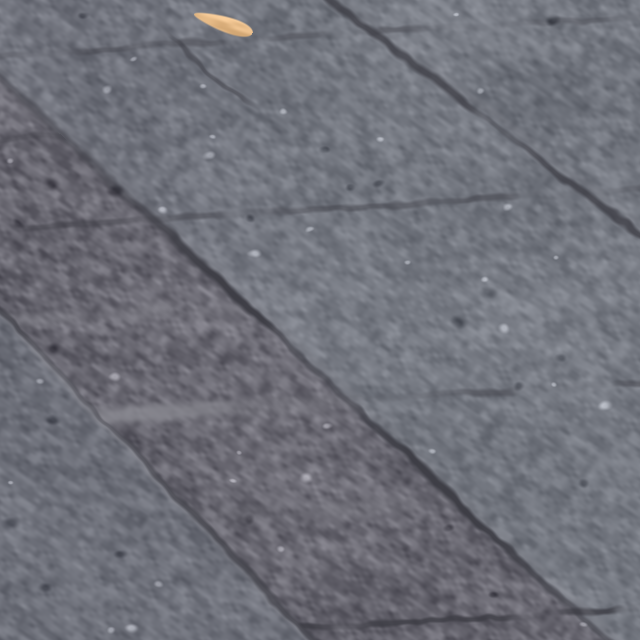
This texture is drawn by a Shadertoy shader. Its source:

```glsl
// Weathered grey stone paving in perspective: diagonal joints, cross joints, grain and a fallen leaf.
#define STONE_LIGHT vec3(0.462, 0.477, 0.512)
#define STONE_MID vec3(0.430, 0.440, 0.478)
#define STONE_DARK vec3(0.408, 0.403, 0.440)
#define JOINT_COLOR vec3(0.235, 0.235, 0.265)
#define DUST_COLOR vec3(0.550, 0.550, 0.580)
#define LEAF_COLOR vec3(0.900, 0.730, 0.530)
#define ROW_RATIO 1.398
#define ROW_SCALE 0.915
#define ROW_SHIFT 0.399
#define JOINT_WIDTH 0.0065
#define GRAIN 0.13

float hash(vec2 p) {
    vec3 q = fract(vec3(p.xyx) * 0.1031);
    q += dot(q, q.yzx + 33.33);
    return fract((q.x + q.y) * q.z);
}

float noise(vec2 p) {
    vec2 i = floor(p), f = fract(p);
    f = f * f * (3.0 - 2.0 * f);
    return mix(mix(hash(i), hash(i + vec2(1, 0)), f.x),
               mix(hash(i + vec2(0, 1)), hash(i + vec2(1, 1)), f.x), f.y);
}

// Soft line of half width w around distance d
float line(float d, float w) {
    return 1.0 - smoothstep(0.25 * w, 1.35 * w, abs(d));
}

// Soft window between a and b
float window(float x, float a, float b, float soft) {
    return smoothstep(a - soft, a + soft, x) * (1.0 - smoothstep(b - soft, b + soft, x));
}

// Fan coordinate, constant along each diagonal joint
float fan(vec2 p) {
    return (p.y + 1.23 * p.x) / (1.0 + 0.34 * p.x);
}

// Distance to the diagonal joint with the given row number
float rowDistance(vec2 p, float row) {
    float level = ROW_SCALE * pow(ROW_RATIO, row) - ROW_SHIFT;
    return (fan(p) - level) * (1.0 + 0.34 * p.x) / 1.38;
}

// Sparse round specks, one candidate per cell
float specks(vec2 p, float cells, float share, float seed) {
    vec2 g = p * cells, id = floor(g);
    vec2 at = 0.3 + 0.4 * vec2(hash(id + seed), hash(id + seed + 17.0));
    float size = 0.12 + 0.16 * hash(id + seed + 31.0);
    float d = length((fract(g) - at) * vec2(0.8, 1.1));
    return step(hash(id + seed + 53.0), share) * (1.0 - smoothstep(0.2 * size, size, d));
}

void mainImage(out vec4 fragColor, in vec2 fragCoord) {
    vec2 uv = fragCoord / iResolution.xy;
    vec2 p = uv + 0.007 * (vec2(noise(uv * 17.0), noise(uv * 17.0 + 40.0)) - 0.5)
                + 0.005 * (vec2(noise(uv * 55.0), noise(uv * 55.0 + 70.0)) - 0.5);
    float row = log((fan(p) + ROW_SHIFT) / ROW_SCALE) / log(ROW_RATIO);
    float inFirst = window(row, 0.0, 1.0, 0.03);

    // Stone tone per row, with broad stains
    vec3 color = mix(STONE_MID, STONE_LIGHT, smoothstep(0.15, 0.65, uv.x + 0.2 * uv.y - 0.1));
    color = mix(color, STONE_MID, 1.0 - smoothstep(-0.03, 0.03, row));
    color = mix(color, STONE_DARK, inFirst);
    color -= 0.055 * (1.0 - smoothstep(0.3, 1.0, length((uv - vec2(0.83, 0.85)) / vec2(0.14, 0.09))))
           * smoothstep(1.95, 2.05, row);
    color += 0.05 * (noise(uv * 6.0 + 9.0) - 0.5);

    // Grain stretched along the slope, coarser in the darker row
    vec2 slope = vec2(dot(uv, vec2(0.82, -0.57)), dot(uv, vec2(0.57, 0.82)));
    float grain = noise(slope * vec2(52.0, 92.0)) + 0.7 * noise(slope * vec2(105.0, 170.0) + 30.0) - 0.85;
    color += GRAIN * (0.85 + 0.3 * inFirst) * grain;

    // Cross joints: every step in the first row, every second step beyond
    float t = p.y - 0.06 * p.x + 0.01;
    float stepPos = 5.2 * t + 1.4 * t * t;
    float every = row < 1.0 ? 1.0 : 2.0;
    float index = floor(stepPos / every + 0.5) * every;
    float crossDist = (stepPos - index) / (5.2 + 2.8 * t);
    float dusty = inFirst * window(index, 0.5, 3.5, 0.1);
    float patchy = smoothstep(0.3, 0.75, noise(uv * vec2(13.0, 5.0) + index * 7.0));
    float crossing = smoothstep(-0.02, 0.02, row);
    float dust = line(crossDist, 0.015) * dusty * (index == 2.0 ? 0.7 : 0.3);
    float crack = line(crossDist, 0.006) * (1.0 - dusty) * (index == 0.0 ? 0.8 : 0.45);
    color = mix(color, DUST_COLOR, crossing * dust * (0.35 + 0.65 * patchy));
    color = mix(color, JOINT_COLOR, crossing * crack * (0.15 + 0.85 * patchy));

    // Diagonal joints, worn unevenly, with a pale rim
    for (int i = 0; i < 3; i++) {
        float id = float(i);
        float d = rowDistance(p, id);
        float wear = noise(vec2(uv.x * 13.0, id * 11.0 + 3.0));
        float depth = i == 1 ? mix(0.45, 0.95, smoothstep(0.15, 0.35, uv.x)) : (i == 0 ? 0.65 : 0.75);
        float width = JOINT_WIDTH * (0.65 + 0.6 * wear) * (i == 1 ? 1.15 : 0.9);
        float rim = line(d + (i == 0 ? 0.004 : -0.012), 0.007);
        color = mix(color, DUST_COLOR, rim * (i == 0 ? 0.6 : 0.22) * (1.0 - 0.6 * wear));
        color = mix(color, JOINT_COLOR, line(d, width) * depth * (0.5 + 0.5 * smoothstep(0.15, 0.6, wear)));
    }

    // Short hairline crack inside the upper slab
    float hairline = line(rowDistance(p, 1.596), 0.004) * window(uv.x, 0.27, 0.39, 0.02);
    color = mix(color, JOINT_COLOR, 0.5 * hairline);

    // Pale chips and dark pits
    color += 0.22 * specks(p, 26.0, 0.05, 5.0);
    color -= 0.13 * specks(p, 19.0, 0.05, 90.0);

    // Leaf, tapering to its left tip
    vec2 q = uv - vec2(0.349, 0.963);
    q = vec2(dot(q, vec2(0.95, -0.31)), dot(q, vec2(0.31, 0.95)));
    float along = clamp(q.x / 0.048, -1.0, 1.0);
    float halfWidth = 0.0155 * sqrt(1.0 - along * along) * (0.75 + 0.25 * along);
    float leaf = 1.0 - smoothstep(-0.002, 0.002, abs(q.y) - halfWidth);
    leaf *= step(abs(q.x), 0.048);
    vec3 leafTone = LEAF_COLOR + 0.1 * (noise(q * vec2(40.0, 160.0)) - 0.5) + 4.0 * q.y;
    color = mix(color, leafTone, leaf);

    fragColor = vec4(clamp(color, 0.0, 1.0), 1.0);
}
```
